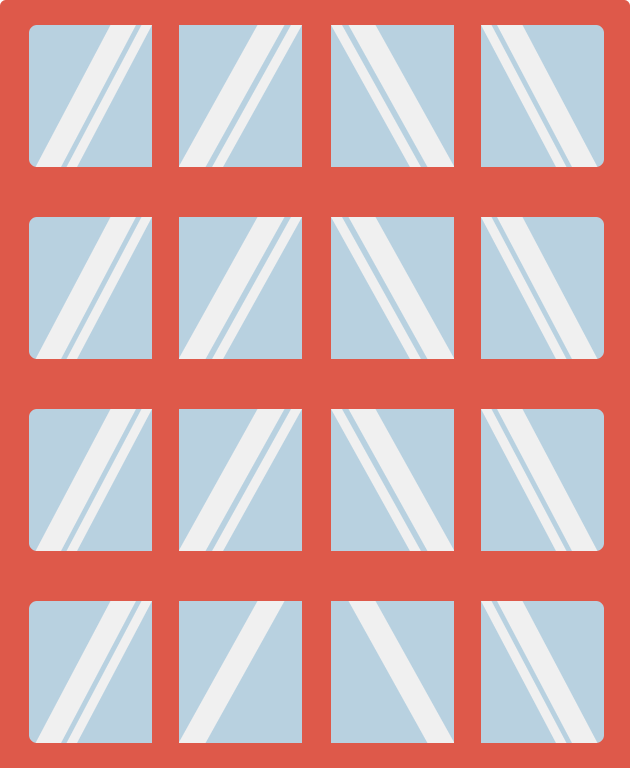
Write a WebGL 1 fragment shader that draws this pattern.

```glsl
precision highp float;

// A red wall with a four by four grid of glazed panes and slanted pale glints.
// The wall is folded about its central mullion, storeys repeat with mod, and
// rounded-box and band distances give the panes and glints smooth edges.

uniform vec2 u_resolution;

// Layout units: the canvas is 768 units high and 630 wide.
const vec2 WALL_SIZE = vec2(630.0, 768.0);
const float WALL_RADIUS = 6.0;
const float MULLION_X = 316.5;
const float STOREY = 192.0;
const vec2 PANE_SIZE = vec2(123.0, 142.0);
const float PANE_BOTTOM = 25.0;
const float PANE_RADIUS = 8.0;
const float INNER_PANE_X = 14.5;
const float OUTER_PANE_X = 164.5;

const vec3 PAPER = vec3(1.0);
const vec3 WALL = vec3(0.87, 0.35, 0.29);
const vec3 GLASS = vec3(0.72, 0.82, 0.88);
const vec3 GLINT = vec3(0.94);

// Turns a signed distance into smooth coverage about one pixel wide.
float coverage(float dist, float pixel) {
  return clamp(0.5 - dist / pixel, 0.0, 1.0);
}

float roundedBox(vec2 p, vec2 halfSize, float radius) {
  vec2 q = abs(p) - halfSize + radius;
  return length(max(q, 0.0)) + min(max(q.x, q.y), 0.0) - radius;
}

// Slanted band; span holds its two edges where depth is zero.
float slantedBand(float across, float depth, float slope, vec2 span) {
  float offset = across - slope * depth;
  float dist = max(span.x - offset, offset - span.y);
  return dist / sqrt(1.0 + slope * slope);
}

// Both glints of one pane, measured from its top corner nearest the mullion.
float glintDistance(vec2 corner, float isOuter, float hasThin) {
  float slope = mix(0.556, 0.528, isOuter);
  vec2 wideSpan = mix(vec2(17.5, 44.5), vec2(16.0, 41.5), isOuter);
  vec2 thinSpan = vec2(0.0, mix(11.0, 10.5, isOuter));
  float wide = slantedBand(corner.x, corner.y, slope, wideSpan);
  float thin = slantedBand(corner.x, corner.y, slope, thinSpan);
  return min(wide, mix(WALL_SIZE.y, thin, hasThin));
}

void main() {
  float pixel = WALL_SIZE.y / u_resolution.y;
  vec2 p = gl_FragCoord.xy * pixel;

  // Fold left onto right, then find the column and storey.
  float side = abs(p.x - MULLION_X);
  float isOuter = step(0.5 * (INNER_PANE_X + PANE_SIZE.x + OUTER_PANE_X), side);
  float isGround = 1.0 - step(STOREY, p.y);
  vec2 origin = vec2(mix(INNER_PANE_X, OUTER_PANE_X, isOuter), PANE_BOTTOM);
  vec2 local = vec2(side, mod(p.y, STOREY)) - origin;

  // Only the outward corners of the outer panes are rounded.
  vec2 centred = local - 0.5 * PANE_SIZE;
  float radius = PANE_RADIUS * isOuter * step(0.0, centred.x);
  float pane = roundedBox(centred, 0.5 * PANE_SIZE, radius);

  // The inner ground-floor panes carry the wide glint alone.
  float hasThin = 1.0 - isGround * (1.0 - isOuter);
  vec2 corner = vec2(local.x, PANE_SIZE.y - local.y);
  float glint = glintDistance(corner, isOuter, hasThin);

  // The wall runs past the lower edge so only its top corners are rounded.
  vec2 wallHalf = vec2(0.5 * WALL_SIZE.x, WALL_SIZE.y);
  float wall = roundedBox(p - vec2(wallHalf.x, 0.0), wallHalf, WALL_RADIUS);

  vec3 window = mix(GLASS, GLINT, coverage(glint, pixel));
  vec3 color = mix(PAPER, WALL, coverage(wall, pixel));
  color = mix(color, window, coverage(pane, pixel));
  gl_FragColor = vec4(color, 1.0);
}
```
